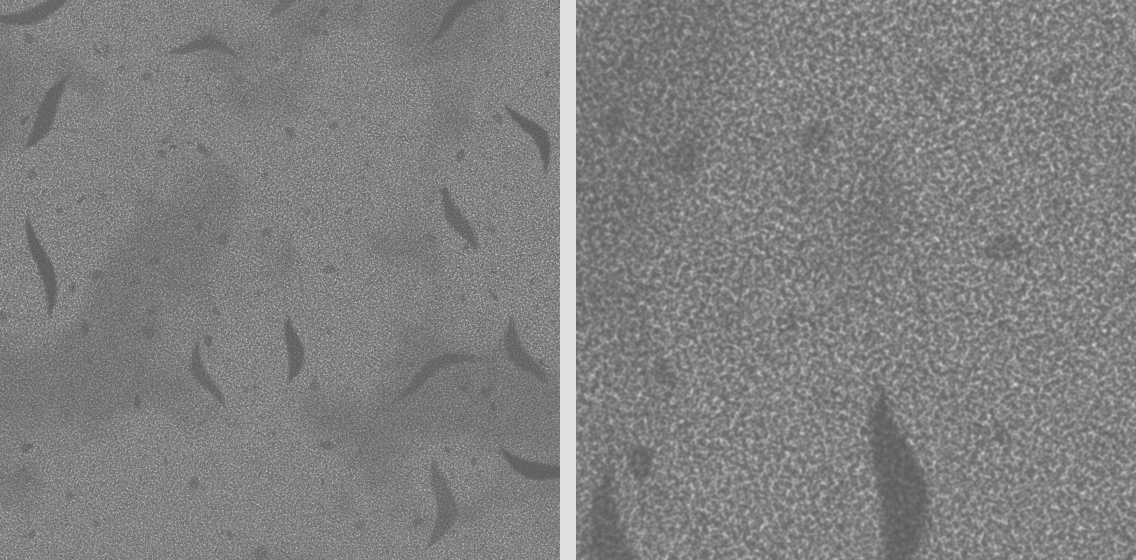
Left: the whole. Right: its middle third, enlarged.
A WebGL 2 fragment shader for this texture:

```glsl
#version 300 es
precision highp float;
// Worn grey mineral surface: fine grain over soft dark stains, scattered
// with small pits, hairline scratches and broad tapered gouges.
// Gradient noise gives grain and stains; jittered grids place the marks.

uniform vec2 u_resolution;
out vec4 fragColor;

const float TAU = 6.2831853;

// Integer hash of a grid cell, giving three values in 0..1
vec3 hash3(vec2 cell, float seed) {
  uvec3 v = uvec3(ivec3(cell, seed)) * 1664525u + 1013904223u;
  v.x += v.y * v.z; v.y += v.z * v.x; v.z += v.x * v.y;
  v ^= v >> 16u;
  v.x += v.y * v.z; v.y += v.z * v.x; v.z += v.x * v.y;
  return vec3(v >> 8u) / 16777216.0;
}

mat2 rotation(float angle) {
  float c = cos(angle), s = sin(angle);
  return mat2(c, s, -s, c);
}

float cornerRamp(vec2 cell, vec2 offset) {
  float angle = TAU * hash3(cell, 0.0).x;
  return dot(vec2(cos(angle), sin(angle)), offset);
}

float gradientNoise(vec2 p) {
  vec2 i = floor(p), f = p - i;
  vec2 w = f * f * f * (f * (f * 6.0 - 15.0) + 10.0);
  vec2 e = vec2(1.0, 0.0);
  float low = mix(cornerRamp(i, f), cornerRamp(i + e, f - e), w.x);
  float high = mix(cornerRamp(i + e.yx, f - e.yx), cornerRamp(i + 1.0, f - 1.0), w.x);
  return mix(low, high, w.y);
}

float fbm(vec2 p, int octaves) {
  float sum = 0.0, amplitude = 1.0;
  for (int i = 0; i < octaves; i++) {
    sum += amplitude * gradientNoise(p);
    p = rotation(0.7) * p * 2.1 + 17.3;
    amplitude *= 0.5;
  }
  return sum;
}

// Rounded pits, one per occupied cell; radius is in cell units
float pits(vec2 p, float scale, float density, float radius, float seed) {
  vec2 q = p * scale, home = floor(q);
  float soft = max(0.25 * radius, scale / u_resolution.y), cover = 0.0;
  for (int k = 0; k < 9; k++) {
    vec2 cell = home + vec2(k % 3, k / 3) - 1.0;
    vec3 place = hash3(cell, seed), kind = hash3(cell, seed + 1.0);
    vec2 d = rotation(TAU * kind.x) * (q - cell - place.xy);
    d.y *= mix(1.0, 1.9, kind.y);
    float size = radius * mix(0.4, 1.0, kind.z * kind.z);
    float mask = 1.0 - smoothstep(-soft, soft, length(d) - size);
    cover = max(cover, mask * step(place.z, density) * mix(0.55, 1.0, kind.y));
  }
  return cover;
}

// Bent, tapered strokes; reach, width and blur are in cell units
float strokes(vec2 p, float scale, float density, float reach, float width,
              float blur, float seed) {
  vec2 q = p * scale, home = floor(q);
  float soft = max(blur, 0.7 * scale / u_resolution.y), cover = 0.0;
  for (int k = 0; k < 9; k++) {
    vec2 cell = home + vec2(k % 3, k / 3) - 1.0;
    vec3 place = hash3(cell, seed), kind = hash3(cell, seed + 1.0);
    vec2 d = rotation(TAU * kind.x) * (q - cell - mix(vec2(0.2), vec2(0.8), place.xy));
    float size = reach * mix(0.6, 1.0, kind.y);
    float t = d.x / size;
    float bend = (kind.z - 0.5) * (sqrt(t * t + 0.06) - 0.5) + 0.08 * sin(3.0 * t);
    float thick = width * mix(0.5, 1.0, fract(kind.z * 7.0)) * (1.0 - t * t);
    float mask = 1.0 - smoothstep(-soft, soft, abs(d.y - bend * size) - thick);
    float strength = mix(0.5, 1.0, sqrt(fract(kind.y * 9.0)));
    cover = max(cover, mask * step(place.z, density) * strength);
  }
  return cover;
}

void main() {
  vec2 p = gl_FragCoord.xy / u_resolution.y;
  vec2 warped = p + 0.005 * vec2(gradientNoise(p * 75.0), gradientNoise(p * 75.0 + 31.0));

  // Broad stains, and a rougher band across the middle
  float stain = smoothstep(-0.02, 0.32, fbm(p * 2.6 + 4.7, 4));
  float band = exp(-pow((p.y - 0.55) / 0.22, 2.0));
  float mottle = fbm(p * 38.0, 3);

  // Grain, skewed so that bright flecks stand out
  float grain = gradientNoise(rotation(0.5) * p * 265.0)
              + 0.9 * gradientNoise(rotation(1.1) * p * 437.0 + 9.0);
  grain += 0.5 * (grain * grain - 0.09);

  // Marks
  float small = pits(warped, 85.0, 0.14 + 0.22 * band, 0.36, 11.0);
  float large = pits(warped, 23.0, 0.14 + 0.14 * band, 0.29, 21.0);
  float flecks = strokes(warped, 34.0, 0.35, 0.38, 0.06, 0.03, 31.0);
  float hairs = strokes(warped, 10.0, 0.42, 0.48, 0.014, 0.008, 41.0);
  float gouge = strokes(mix(p, warped, 0.6), 4.6, 0.5, 0.46, 0.088, 0.022, 51.0);

  // Grey level: marks darken the ground and calm its grain
  float mark = max(max(small * 0.65, large), max(flecks * 0.6, hairs * 0.8));
  float level = 0.516 - 0.05 * stain + 0.022 * mottle;
  level = mix(level, 0.395, 0.85 * mark);
  level = mix(level, 0.385, gouge);
  float contrast = 0.175 * (1.0 - 0.28 * stain) * (1.0 + 0.15 * band);
  level += grain * contrast * (1.0 - 0.55 * mark) * (1.0 - 0.72 * gouge);

  fragColor = vec4(vec3(level) + vec3(-0.001, 0.002, -0.001), 1.0);
}
```
